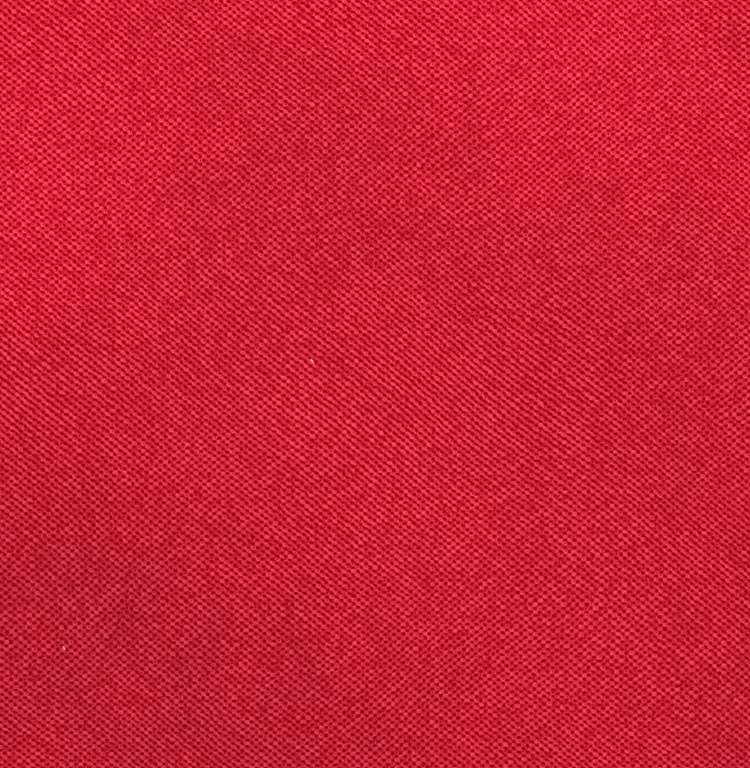
This texture is drawn by a Shadertoy shader. Its source:

```glsl
// Red pique knit: staggered yarn loops with dark gaps, soft uneven light and a little lint.

const float TAU = 6.2831853;
const vec2 LOOPS = vec2(83.0, 105.0);     // repeats across and down
const vec3 GAP_RED = vec3(0.56, 0.005, 0.03);
const vec3 YARN_RED = vec3(0.785, 0.12, 0.20);
const vec3 CREST_RED = vec3(0.97, 0.29, 0.385);
const vec3 SHADE_CURVE = vec3(1.0, 1.5, 1.2); // keeps the shadows saturated
const vec3 LINT = vec3(0.95, 0.72, 0.70);
const float RELIEF = 0.53;                // contrast between crest and gap
const float TWILL = 0.60;                 // weight of the falling diagonals
const float TWILL_VARIATION = 0.25;
const float PIT_RADIUS = 0.19;            // eye of each loop, in repeats
const float PIT_DEPTH = 0.48;
const float LOOP_VARIATION = 0.30;
const float FIBRE = 0.34;
const float DRIFT = 0.9;                  // wandering of the rows, in repeats
const float JITTER = 0.16;                // unevenness of single stitches
const float LIGHT_FALL = 0.09;            // brightening toward the top
const float LIGHT_FOLDS = 0.10;           // soft broad folds
const float MOTTLE = 0.04;                // patches of a few repeats
const int LINT_COUNT = 2;
const float LINT_SIZE = 0.0022;

vec2 hash2(vec2 p) {
    vec3 q = fract(p.xyx * vec3(0.1031, 0.1030, 0.0973));
    q += dot(q, q.yzx + 33.33);
    return fract((q.xx + q.yz) * q.zy);
}

float cornerSlope(vec2 cell, vec2 offset) {
    float angle = TAU * hash2(cell).x;
    return dot(vec2(cos(angle), sin(angle)), offset);
}

float gradientNoise(vec2 p) {
    vec2 i = floor(p), f = fract(p);
    vec2 w = f * f * f * (f * (f * 6.0 - 15.0) + 10.0);
    vec2 e = vec2(1.0, 0.0);
    float low = mix(cornerSlope(i, f), cornerSlope(i + e, f - e), w.x);
    float high = mix(cornerSlope(i + e.yx, f - e.yx), cornerSlope(i + 1.0, f - 1.0), w.x);
    return mix(low, high, w.y);
}

vec2 noisePair(vec2 p) {
    return vec2(gradientNoise(p + 5.0), gradientNoise(p + 31.0));
}

// Nearest loop centre on a lattice whose odd rows shift by half a repeat.
vec2 nearestLoop(vec2 g) {
    vec2 a = floor(g + 0.5);
    vec2 b = floor(g) + 0.5;
    return dot(g - a, g - a) < dot(g - b, g - b) ? a : b;
}

float knitTone(vec2 g, float twill) {
    // Two crossing diagonals make the staggered crests and gaps
    float weave = twill * cos(TAU * (g.x + g.y)) + (1.0 - twill) * cos(TAU * (g.x - g.y));

    // Each loop has its own brightness and a slightly displaced eye
    vec2 centre = nearestLoop(g);
    vec2 chance = hash2(centre * 2.0 + 17.0);
    vec2 eye = g - centre - 0.12 * (chance - 0.5);
    float pit = 1.0 - smoothstep(0.0, PIT_RADIUS, length(eye * vec2(1.0, 0.85)));
    float body = 1.0 - smoothstep(0.2, 0.42, length(g - centre));

    float tone = 0.57 + RELIEF * weave - PIT_DEPTH * pit * (0.6 + 0.8 * chance.y);
    tone += LOOP_VARIATION * (chance.x - 0.5) * body;
    return tone + FIBRE * gradientNoise(g * vec2(2.7, 2.3));
}

float lintMask(vec2 p, float aspect, float pixel) {
    float mask = 0.0;
    for (int k = 0; k < LINT_COUNT; k++) {
        vec2 chance = hash2(vec2(float(k) * 7.0 + 3.0, 41.0));
        vec2 d = p - chance * vec2(aspect, 1.0);
        d.x += 0.5 * d.y;
        float edge = length(d * vec2(1.3, 0.8)) - LINT_SIZE;
        mask = max(mask, 1.0 - smoothstep(-pixel, pixel, edge));
    }
    return mask;
}

void mainImage(out vec4 fragColor, in vec2 fragCoord) {
    vec2 uv = fragCoord / iResolution.xy;
    float aspect = iResolution.x / iResolution.y;
    vec2 p = vec2(uv.x * aspect, uv.y);

    // Stretch of the cloth and uneven stitches
    vec2 g = uv * LOOPS + DRIFT * noisePair(p * 4.0);
    g += JITTER * noisePair(g * 0.8);
    float twill = TWILL + TWILL_VARIATION * gradientNoise(p * 3.0 + 60.0);

    // Tone to yarn colour
    float tone = clamp(knitTone(g, twill), 0.0, 1.0);
    vec3 shade = pow(vec3(min(tone * 2.0, 1.0)), SHADE_CURVE);
    vec3 colour = mix(GAP_RED, YARN_RED, shade);
    colour = mix(colour, CREST_RED, max(0.0, tone * 2.0 - 1.0));

    // Light from above, broad folds and small patches
    vec2 fromCentre = uv - vec2(0.45, 0.6);
    float light = 1.01 + LIGHT_FALL * (uv.y - 0.5) - 0.08 * dot(fromCentre, fromCentre);
    light += LIGHT_FOLDS * gradientNoise(p * 2.0 + 90.0);
    light += MOTTLE * gradientNoise(p * 14.0 + 120.0);
    colour *= light;

    colour = mix(colour, LINT, 0.8 * lintMask(p, aspect, 1.0 / iResolution.y));
    fragColor = vec4(clamp(colour, 0.0, 1.0), 1.0);
}
```
